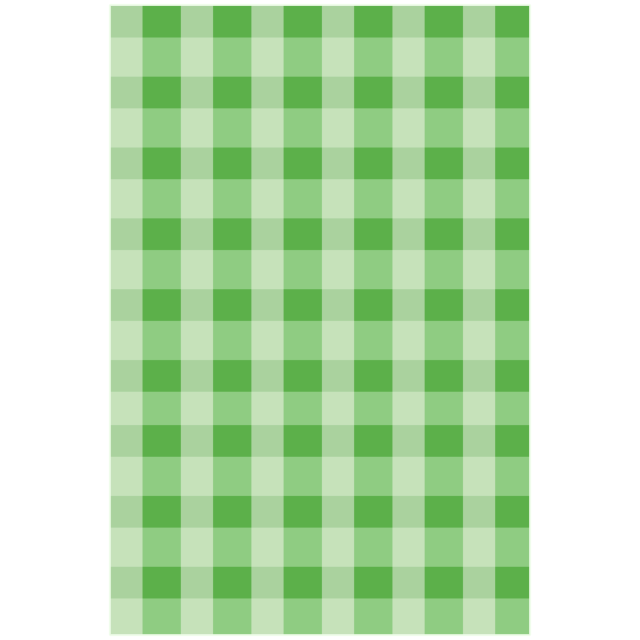
Give the GLSL for this pattern, as a WebGL 2 fragment shader.

```glsl
#version 300 es
precision highp float;

#define PERIOD vec2(0.1102, 0.1107)
#define BAND_WIDTH vec2(0.0599, 0.0495)
#define BAND_START vec2(0.2227, 0.0091)
#define PANEL_MIN vec2(0.1732, 0.0091)
#define PANEL_MAX vec2(0.8268, 0.9909)
#define SHORT_ROW 0.638
#define ROW_TRIM 0.0091
#define FRINGE 0.003
#define SOFTNESS 0.0012

uniform vec2 u_resolution;
out vec4 fragColor;

const vec3 PAPER = vec3(1.0);
const vec3 FRINGE_TINT = vec3(0.94, 0.99, 0.92);
const vec3 PALE = vec3(0.775, 0.885, 0.73);
const vec3 ROW_GREEN = vec3(0.665, 0.825, 0.62);
const vec3 COLUMN_GREEN = vec3(0.56, 0.80, 0.51);
const vec3 CROSS_GREEN = vec3(0.36, 0.69, 0.29);

// Signed distance to a box, negative inside
float boxDistance(vec2 p, vec2 lo, vec2 hi) {
    vec2 d = abs(p - 0.5 * (lo + hi)) - 0.5 * (hi - lo);
    return length(max(d, 0.0)) + min(max(d.x, d.y), 0.0);
}

// Coverage of a repeating band on each axis
vec2 bandCoverage(vec2 p, float blur) {
    vec2 center = BAND_START + 0.5 * BAND_WIDTH;
    vec2 offset = (fract((p - center) / PERIOD + 0.5) - 0.5) * PERIOD;
    vec2 d = abs(offset) - 0.5 * BAND_WIDTH;
    return 1.0 - smoothstep(-blur, blur, d);
}

void main() {
    float side = min(u_resolution.x, u_resolution.y);
    vec2 uv = (gl_FragCoord.xy - 0.5 * u_resolution) / side + 0.5;
    float blur = max(SOFTNESS, 0.75 / side);

    // Rows count down from the top; one pale row is shorter
    vec2 cloth = vec2(uv.x, 1.0 - uv.y);
    cloth.y += ROW_TRIM * step(SHORT_ROW, cloth.y);

    // Woven checks
    vec2 band = bandCoverage(cloth, blur);
    vec3 plain = mix(PALE, ROW_GREEN, band.y);
    vec3 crossed = mix(COLUMN_GREEN, CROSS_GREEN, band.y);
    vec3 gingham = mix(plain, crossed, band.x);

    // Panel on white with a faint pale fringe
    float d = boxDistance(uv, PANEL_MIN, PANEL_MAX);
    float fringe = 1.0 - smoothstep(FRINGE - blur, FRINGE + blur, d);
    vec3 color = mix(PAPER, FRINGE_TINT, fringe);
    color = mix(color, gingham, 1.0 - smoothstep(-blur, blur, d));
    fragColor = vec4(color, 1.0);
}
```
